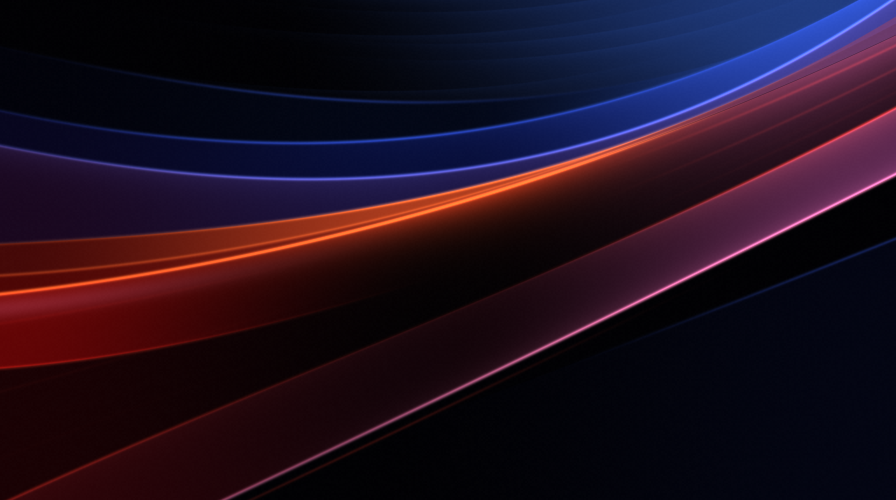
Write a WebGL 2 fragment shader that draws this background.

```glsl
#version 300 es
precision highp float;
uniform vec2 u_resolution;
out vec4 outColor;

// Edge heights at x = 0, 1/3, 2/3 and 1
const vec4 VEIL_EDGE   = vec4(0.907, 0.807, 0.822, 1.020);
const vec4 BLUE_EDGE   = vec4(0.779, 0.714, 0.791, 1.042);
const vec4 INDIGO_EDGE = vec4(0.709, 0.642, 0.719, 1.005);
const vec4 EMBER_EDGE  = vec4(0.512, 0.563, 0.695, 0.967);
const vec4 CREASE_EDGE = vec4(0.449, 0.526, 0.691, 0.953);
const vec4 FIRE_EDGE   = vec4(0.412, 0.512, 0.684, 0.930);
const vec4 RED_EDGE    = vec4(0.263, 0.367, 0.558, 0.790);
const vec4 ROSE_EDGE   = vec4(-0.009, 0.249, 0.500, 0.784);
const vec4 PINK_EDGE   = vec4(-0.209, 0.070, 0.356, 0.651);
const vec4 NAVY_EDGE   = vec4(-0.140, 0.070, 0.291, 0.523);

const vec3 BLACK      = vec3(0.006, 0.005, 0.014);
const vec3 SKY_BLUE   = vec3(0.12, 0.23, 0.49);
const vec3 LINE_BLUE  = vec3(0.20, 0.34, 0.86);
const vec3 LINE_LILAC = vec3(0.40, 0.43, 0.88);
const vec3 LINE_FIRE  = vec3(1.00, 0.52, 0.20);
const vec3 GLOW_FIRE  = vec3(0.78, 0.22, 0.10);
const vec3 LINE_RED   = vec3(0.62, 0.14, 0.09);
const vec3 LINE_PINK  = vec3(0.86, 0.44, 0.62);
const float LINE_WIDTH = 0.0035;
const float GRAIN = 0.008;
const int STREAKS = 6;

float hash(vec2 p) {
    return fract(sin(dot(p, vec2(127.1, 311.7))) * 43758.5453);
}

// Cubic through four evenly spaced heights
float curve(float x, vec4 h) {
    float u = 3.0 * x, a = u - 1.0, b = u - 2.0, c = u - 3.0;
    return dot(h, vec4(-a * b * c / 6.0, u * b * c / 2.0, -u * a * c / 2.0, u * a * b / 6.0));
}

float below(float d) {
    float soft = 1.0 / u_resolution.y;
    return 1.0 - smoothstep(-soft, soft, d);
}

float line(float d, float width) {
    return exp(-d * d / (width * width));
}

// Light that starts at an edge and fades downward
float glow(float d, float depth) {
    return below(d) * exp(min(d, 0.0) / depth);
}

float bump(float x, float center, float width) {
    return line(x - center, width);
}

vec3 along(float x, vec3 left, vec3 middle, vec3 right) {
    return mix(mix(left, middle, smoothstep(0.0, 0.5, x)), right, smoothstep(0.5, 1.0, x));
}

void main() {
    vec2 p = gl_FragCoord.xy / u_resolution;
    float x = p.x;
    float veil = p.y - curve(x, VEIL_EDGE), blue = p.y - curve(x, BLUE_EDGE);
    float indigo = p.y - curve(x, INDIGO_EDGE), ember = p.y - curve(x, EMBER_EDGE);
    float crease = p.y - curve(x, CREASE_EDGE), fire = p.y - curve(x, FIRE_EDGE);
    float red = p.y - curve(x, RED_EDGE), rose = p.y - curve(x, ROSE_EDGE);
    float pink = p.y - curve(x, PINK_EDGE), navy = p.y - curve(x, NAVY_EDGE);
    float rightSide = smoothstep(0.55, 1.0, x);

    // Blue haze and its faint streaks
    vec3 color = BLACK + SKY_BLUE * smoothstep(0.3, 0.95, x) * smoothstep(0.65, 1.05, p.y + 0.12 * x);
    for (int i = 0; i < STREAKS; i++) {
        float k = float(i), r = hash(vec2(k, 3.0));
        float d = veil - 0.03 - 0.035 * k - 0.02 * r - 0.12 * (0.6 - x) * (r - 0.5);
        color += SKY_BLUE * 0.12 * bump(x, 0.45 + 0.3 * r, 0.2) * glow(d, 0.012);
    }

    // Blue ribbons
    vec3 veilColor = along(x, vec3(0.008, 0.01, 0.04), vec3(0.012, 0.03, 0.09), vec3(0.16, 0.30, 0.66));
    color = mix(color, veilColor, below(veil));
    color += LINE_BLUE * 0.35 * line(veil, LINE_WIDTH) * bump(x, 0.36, 0.2);
    vec3 blueColor = along(x, vec3(0.03, 0.025, 0.12), vec3(0.03, 0.055, 0.22), vec3(0.17, 0.30, 0.74));
    color = mix(color, blueColor, below(blue));
    color += LINE_BLUE * (0.18 * glow(blue, 0.03) * smoothstep(0.2, 0.8, x)
           + 0.6 * line(blue, LINE_WIDTH) * bump(x, 0.42, 0.35));
    vec3 indigoColor = along(x, vec3(0.10, 0.03, 0.12), vec3(0.10, 0.075, 0.24), vec3(0.24, 0.24, 0.58));
    color = mix(color, indigoColor, below(indigo));
    color += LINE_LILAC * (0.14 * glow(indigo, 0.03)
           + (0.3 + 0.35 * smoothstep(0.0, 0.35, x)) * line(indigo, LINE_WIDTH));

    // Orange band with its inner crease
    float heat = bump(x, 0.54, 0.26);
    vec3 emberColor = along(x, vec3(0.27, 0.035, 0.03), vec3(0.68, 0.24, 0.12), vec3(0.44, 0.26, 0.50));
    color = mix(color, emberColor, below(ember));
    color += LINE_FIRE * (0.15 + 0.4 * heat) * line(ember, LINE_WIDTH) * (1.0 - rightSide);
    vec3 creaseColor = along(x, vec3(0.30, 0.025, 0.02), vec3(0.50, 0.14, 0.09), vec3(0.42, 0.23, 0.42));
    color = mix(color, creaseColor, below(crease));
    color += LINE_FIRE * 0.25 * line(crease, LINE_WIDTH) * (1.0 - rightSide);

    // Dark body lit by the fire edge
    vec3 body = along(x, vec3(0.10, 0.008, 0.016), vec3(0.012, 0.006, 0.012), vec3(0.09, 0.03, 0.06));
    float redFade = 1.0 - smoothstep(0.0, 0.5, x);
    body += vec3(0.28, 0.01, 0.005) * redFade * (1.0 - below(red));
    body += LINE_RED * 0.4 * line(red, LINE_WIDTH) * redFade;
    body += vec3(0.10, 0.09, 0.13) * line(fire + 0.03, 0.02) * redFade;
    body += GLOW_FIRE * (0.15 + 0.75 * heat) * glow(fire, 0.028 + 0.018 * x) * (1.0 - 0.6 * rightSide);
    body += vec3(0.40, 0.20, 0.34) * rightSide * glow(fire, 0.085);
    for (int i = 0; i < STREAKS; i++) {
        float k = float(i);
        float d = mix(rose, fire, (k + 0.6 * hash(vec2(k, 9.0))) / float(STREAKS));
        float ends = 0.35 * smoothstep(0.65, 0.95, x) + 0.07 * (1.0 - smoothstep(0.0, 0.45, x));
        body += LINE_RED * ends * hash(vec2(k, 5.0)) * line(d, LINE_WIDTH);
    }
    color = mix(color, body, below(fire));
    color += LINE_FIRE * (0.65 + 0.15 * heat) * line(fire, LINE_WIDTH * 1.1) * (1.0 - smoothstep(0.6, 0.85, x));

    // Rose ribbon
    vec3 roseColor = along(x, vec3(0.17, 0.015, 0.03), vec3(0.07, 0.015, 0.035), vec3(0.32, 0.14, 0.29));
    color = mix(color, roseColor, below(rose));
    color += vec3(0.34, 0.13, 0.12) * glow(rose, 0.035) * (0.12 + 0.7 * rightSide);
    color += LINE_RED * line(rose, LINE_WIDTH) * (0.3 * redFade + 0.1 + 0.6 * rightSide);
    color += LINE_PINK * 0.22 * exp(-max(pink, 0.0) / 0.025) * smoothstep(0.2, 0.9, x) * below(rose);

    // Black floor and lower navy ribbon
    color = mix(color, BLACK, below(pink));
    color += LINE_RED * 0.25 * line(pink + 0.025, LINE_WIDTH) * bump(x, 0.4, 0.22);
    color += LINE_PINK * line(pink, LINE_WIDTH * 1.2) * (0.5 + 0.4 * smoothstep(0.3, 0.8, x));
    float navyFade = smoothstep(0.6, 1.0, x);
    color += vec3(0.008, 0.016, 0.06) * below(navy) * smoothstep(0.4, 1.0, x);
    color += LINE_BLUE * 0.3 * line(navy, LINE_WIDTH) * navyFade;

    // Fine grain
    color += GRAIN * (hash(floor(p * vec2(512.0, 286.0))) - 0.5);
    outColor = vec4(clamp(color, 0.0, 1.0), 1.0);
}
```
